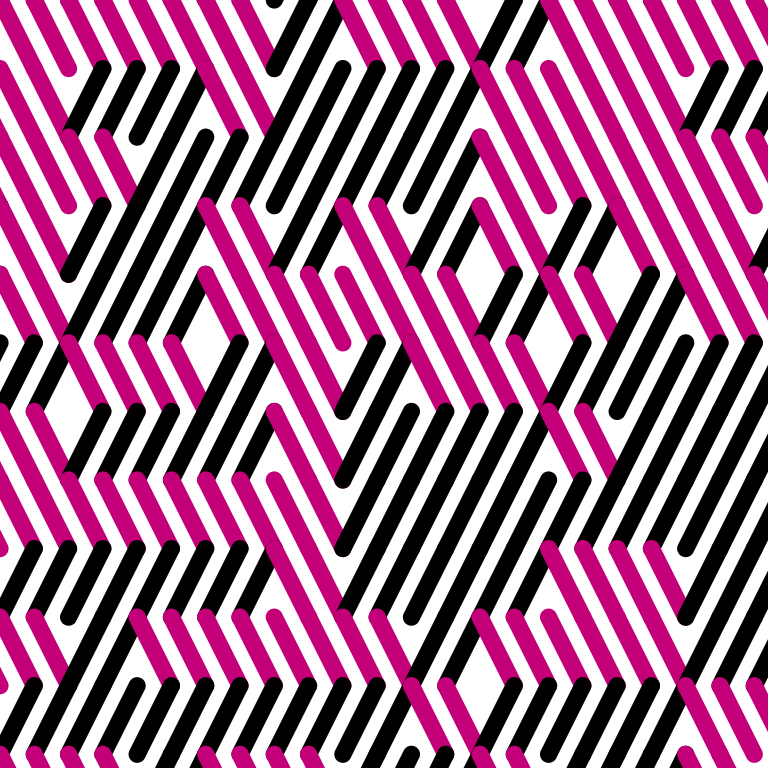
Write a Shadertoy shader that draws this pattern.

```glsl
// Random tiles of paired slanted bars: black leaning right, magenta leaning left.

const float TILES_PER_HEIGHT = 11.2;
const float BAR_RADIUS       = 0.125;  // in tile units
const float BAR_SPACING      = 0.5;    // horizontal step between the bars of a tile
const float LEFT_LEAN_SHARE  = 0.5;    // fraction of magenta tiles

const vec3 PAPER   = vec3(1.0);
const vec3 BLACK   = vec3(0.0);
const vec3 MAGENTA = vec3(0.768, 0.0, 0.474);

float hash(vec2 p) {
    return fract(sin(dot(p, vec2(127.1, 311.7))) * 43758.5453);
}

float segmentDistance(vec2 p, vec2 a, vec2 b) {
    vec2 pa = p - a, ba = b - a;
    return length(pa - ba * clamp(dot(pa, ba) / dot(ba, ba), 0.0, 1.0));
}

// Distance to the two parallel bars of a tile (y points down)
float barsDistance(vec2 p, bool leansLeft) {
    vec2 top    = vec2(leansLeft ? 0.0 : BAR_SPACING, 0.0);
    vec2 bottom = vec2(BAR_SPACING - top.x, 1.0);
    vec2 next   = vec2(BAR_SPACING, 0.0);
    return min(segmentDistance(p, top, bottom),
               segmentDistance(p - next, top, bottom)) - BAR_RADIUS;
}

void mainImage(out vec4 fragColor, in vec2 fragCoord) {
    // Tile coordinates, counted from the top left corner
    float pixel = TILES_PER_HEIGHT / iResolution.y;
    vec2 p = vec2(fragCoord.x, iResolution.y - fragCoord.y) * pixel;
    vec2 cell = floor(p);

    // Paint neighbours in reading order, so later round ends cover earlier ones
    vec3 color = PAPER;
    for (int row = -1; row <= 1; row++) {
        for (int column = -1; column <= 1; column++) {
            vec2 tile = cell + vec2(column, row);
            bool leansLeft = hash(tile) < LEFT_LEAN_SHARE;
            float d = barsDistance(p - tile, leansLeft);
            float coverage = clamp(0.5 - d / pixel, 0.0, 1.0);
            color = mix(color, leansLeft ? MAGENTA : BLACK, coverage);
        }
    }
    fragColor = vec4(color, 1.0);
}
```
